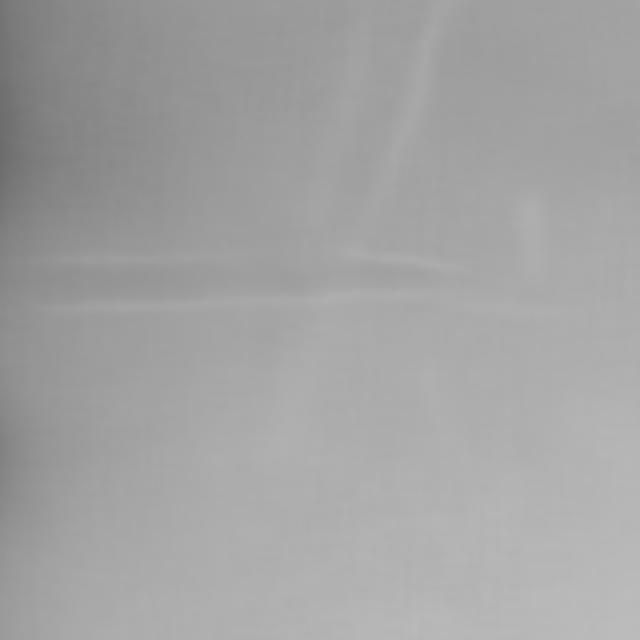
Give the GLSL for this texture, as a WebGL 1 fragment shader.

```glsl
precision highp float;
// Soft grey cloth with a shaded left edge, faint creases and a fine weave.
uniform vec2 u_resolution;

#define TOP_GREY 0.612
#define BOTTOM_GREY 0.703
#define SIDE_SLOPE 0.05
#define EDGE_REACH 0.105
#define EDGE_SHADE 0.065
#define CLOUD_AMOUNT 0.030
#define WEAVE_AMOUNT 0.013
#define WEAVE_SCALE 75.0
#define CREASE_LIGHT 0.024

float hash(vec2 p) {
  return fract(sin(dot(p, vec2(127.1, 311.7))) * 43758.5453);
}

float noise(vec2 p) {
  vec2 cell = floor(p);
  vec2 f = fract(p);
  f = f * f * f * (f * (f * 6.0 - 15.0) + 10.0);
  float low = mix(hash(cell), hash(cell + vec2(1.0, 0.0)), f.x);
  float high = mix(hash(cell + vec2(0.0, 1.0)), hash(cell + vec2(1.0, 1.0)), f.x);
  return mix(low, high, f.y);
}

// Layered noise centred on zero
float clouds(vec2 p) {
  float sum = 0.0;
  float weight = 0.5;
  for (int i = 0; i < 4; i++) {
    sum += weight * (noise(p) - 0.5);
    p = mat2(0.8, 0.6, -0.6, 0.8) * p * 2.03 + 7.3;
    weight *= 0.5;
  }
  return sum;
}

float bell(float x, float width) {
  return exp(-x * x / (width * width));
}

// Soft ridge along a segment, fading out towards both ends
float crease(vec2 p, vec2 a, vec2 b, float width) {
  vec2 along = b - a;
  float t = dot(p - a, along) / dot(along, along);
  float d = length(p - a - along * clamp(t, 0.0, 1.0));
  float fade = smoothstep(-0.1, 0.25, t) * (1.0 - smoothstep(0.75, 1.1, t));
  return bell(d, width) * fade;
}

// Threads running both ways, in short irregular lengths
float weave(vec2 p) {
  vec2 q = p * WEAVE_SCALE;
  float across = noise(q * vec2(0.35, 1.3)) - 0.5;
  float down = noise(q * vec2(1.2, 0.22) + 31.0) - 0.5;
  float grain = noise(q * 1.5 + 63.0) - 0.5;
  return 0.5 * across + 0.5 * down + 0.35 * grain;
}

void main() {
  vec2 uv = gl_FragCoord.xy / u_resolution;
  vec2 bent = uv + 0.03 * vec2(clouds(uv * 5.0), clouds(uv * 5.0 + 19.0));

  // Broad light from the lower right
  float grey = mix(BOTTOM_GREY, TOP_GREY, smoothstep(-0.05, 0.95, uv.y));
  grey += SIDE_SLOPE * (uv.x - 0.5);

  // Uneven shadow along the left edge
  float hollows = 0.095 * bell(uv.y - 0.76, 0.12)
                + 0.075 * bell(uv.y - 0.28, 0.12)
                + 0.065 * bell(uv.y - 1.0, 0.14);
  grey -= (EDGE_SHADE + hollows) * exp(-bent.x / EDGE_REACH);
  grey -= 0.025 * bell(length((uv - vec2(0.15, 0.77)) * vec2(1.0, 0.9)), 0.2);

  // Level fold: a dim band between two pale ridges
  float patchy = 0.65 + 1.1 * noise(uv * vec2(11.0, 7.0));
  float ridges = crease(bent, vec2(0.02, 0.592), vec2(0.42, 0.598), 0.011) * 0.7
               + crease(bent, vec2(0.51, 0.606), vec2(0.74, 0.568), 0.010) * 1.1
               + crease(bent, vec2(0.05, 0.520), vec2(0.74, 0.535), 0.010)
               + crease(bent, vec2(0.68, 0.522), vec2(0.92, 0.505), 0.012) * 0.5;
  float band = crease(bent, vec2(-0.05, 0.562), vec2(0.74, 0.562), 0.026);

  // Slanting and upright folds
  ridges += crease(bent, vec2(0.71, 1.04), vec2(0.56, 0.60), 0.020) * 0.85
          + crease(bent, vec2(0.56, 0.64), vec2(0.42, 0.28), 0.030) * 0.5
          + crease(bent, vec2(0.59, 1.06), vec2(0.49, 0.62), 0.022) * 0.45
          + crease(bent, vec2(0.82, 0.70), vec2(0.835, 0.55), 0.022) * 0.7
          + crease(bent, vec2(0.66, 0.45), vec2(0.71, 0.29), 0.022) * 0.4;
  grey += CREASE_LIGHT * ridges * patchy - 0.017 * band;

  // Mottling and threads
  grey += CLOUD_AMOUNT * clouds(uv * vec2(5.0, 6.5) + 3.0);
  grey += WEAVE_AMOUNT * weave(bent) * (0.6 + 0.8 * noise(uv * 6.0 + 40.0));

  gl_FragColor = vec4(vec3(clamp(grey, 0.0, 1.0)), 1.0);
}
```
